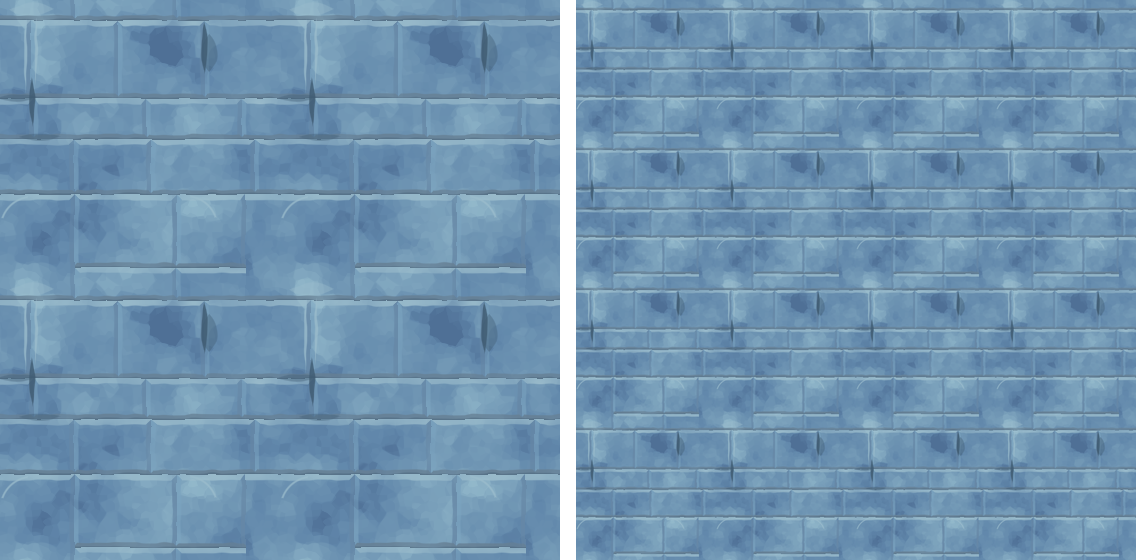
Left, the tile; right, the same tile 2 across and 2 down.
Write a Shadertoy shader that draws this texture.

```glsl
// Painted blue stone wall: bevelled blocks in uneven courses, two repeats each way.
// Overlapping daubs carry a wrapped noise tone; lit upper edges, grey grooves,
// dark cracks and pale scratches are layered on top with distance functions.
#define REPEATS 2.0
#define SIZE 384.0        // units along one repeat
#define DAUB_SHARPNESS 30.0
#define DAUB_VARIATION 0.24
#define WOBBLE 2.6
#define TOP_WIDTH 7.5
#define GROOVE_WIDTH 6.5
#define SIDE_WIDTH 6.0
#define LIT_COLOR vec3(0.61, 0.74, 0.80)
#define GROOVE_COLOR vec3(0.40, 0.50, 0.58)
#define CRACK_COLOR vec3(0.25, 0.36, 0.45)

float pixel; // one screen pixel in repeat units

float hash(vec2 p) {
    vec3 a = fract(p.xyx * 0.1031);
    a += dot(a, a.yzx + 33.33);
    return fract((a.x + a.y) * a.z);
}

// Value noise with n cells per repeat
float noise(vec2 p, float n) {
    vec2 g = p * n, i = floor(g), f = fract(g);
    f = f * f * (3.0 - 2.0 * f);
    vec2 a = mod(i, n), b = mod(i + 1.0, n);
    return mix(mix(hash(a + n), hash(vec2(b.x, a.y) + n), f.x),
               mix(hash(vec2(a.x, b.y) + n), hash(b + n), f.x), f.y);
}

vec2 wrapDelta(vec2 q, vec2 center) {
    return mod(q - center + 0.5 * SIZE, SIZE) - 0.5 * SIZE;
}

float cover(float d) { return clamp(0.5 - d / pixel, 0.0, 1.0); }

// Broad light and dark areas: x, y, radius, amount
float tone(vec2 p) {
    const vec4 stains[12] = vec4[12](
        vec4(240, 75, 27, -0.45), vec4(215, 70, 55, -0.22), vec4(62, 100, 25, 0.32),
        vec4(287, 312, 38, 0.36), vec4(40, 393, 30, 0.32), vec4(350, 75, 55, 0.2),
        vec4(285, 165, 55, 0.2), vec4(150, 218, 42, -0.2), vec4(260, 225, 34, -0.2),
        vec4(26, 320, 60, -0.2), vec4(155, 310, 55, -0.22), vec4(20, 160, 25, -0.25));
    float t = 0.5 + 0.65 * (noise(p, 7.0) - 0.5) + 0.4 * (noise(p, 15.0) - 0.5);
    for (int i = 0; i < 12; i++) {
        vec2 d = wrapDelta(p * SIZE, stains[i].xy) / stains[i].z;
        t += stains[i].w * exp(-dot(d, d));
    }
    return t;
}

// Rounded flat patches, each taking the tone at its centre
float daubs(vec2 p, float n) {
    vec2 g = p * n, cell = floor(g);
    float sum = 0.0, total = 0.0;
    for (int y = -1; y <= 1; y++)
    for (int x = -1; x <= 1; x++) {
        vec2 k = cell + vec2(x, y), id = mod(k, n) + n;
        vec2 center = k + 0.1 + 0.8 * vec2(hash(id), hash(id + 71.0));
        float d = length(g - center) - 0.35 * hash(id + 37.0);
        float w = exp(-DAUB_SHARPNESS * d);
        sum += w * (tone(center / n) + DAUB_VARIATION * (hash(id + 19.0) - 0.5));
        total += w;
    }
    return sum / total;
}

vec3 stoneColor(float t) {
    const vec3 ramp[5] = vec3[5](vec3(0.31, 0.44, 0.59), vec3(0.38, 0.53, 0.67),
        vec3(0.43, 0.58, 0.70), vec3(0.49, 0.64, 0.74), vec3(0.58, 0.73, 0.80));
    float s = clamp(t, 0.0, 0.999) * 4.0;
    int i = int(s);
    return mix(ramp[i], ramp[i + 1], fract(s));
}

// Distances to the left, top, right and bottom of the block; y runs down
vec4 blockEdges(vec2 q, out float seed) {
    q.y = mod(q.y - 28.0, SIZE) + 28.0;
    vec2 course = vec2(28, 135);
    vec3 joints = vec3(42, 162, 281);
    if (q.y > 135.0) { course = vec2(135, 191); joints = vec3(46, 201, 332); }
    if (q.y > 191.0) { course = vec2(191, 267); joints = vec3(102, 207, 349); }
    bool tall = q.y > 267.0;
    if (tall) { course = vec2(267, 412); joints = vec3(102, 242, 337); }
    float x = mod(q.x - joints.x, SIZE) + joints.x;
    vec2 span = x < joints.y ? joints.xy : x < joints.z ? joints.yz : vec2(joints.z, joints.x + SIZE);
    // The tall course has a low ledge that runs into its large block
    bool ledge = tall && x < joints.z && q.y > 367.0;
    if (ledge) course.x = 367.0;
    else if (tall && x < joints.z) course.y = 367.0;
    seed = hash(vec2(span.x, course.x));
    vec4 e = vec4(x - span.x, q.y - course.x, span.y - x, course.y - q.y);
    if (tall && x >= joints.z) e.x += 20.0;
    if (ledge && x > joints.y) e.z += 20.0;
    return e;
}

// Tapered stroke along y with half sizes s
float stroke(vec2 d, vec2 s) {
    return cover(abs(d.x) - s.x * (1.0 - d.y * d.y / (s.y * s.y)));
}

// Curved scratch over an upper quadrant
float arc(vec2 d) {
    return cover(max(abs(length(d) - 43.0) - 1.3, max(6.0 - d.x, d.y + 14.0)));
}

void mainImage(out vec4 fragColor, in vec2 fragCoord) {
    vec2 uv = fragCoord / iResolution.xy;
    vec2 p = fract(vec2(uv.x, 1.0 - uv.y) * REPEATS);
    pixel = 1.3 * SIZE * REPEATS / iResolution.y;
    vec2 q = p * SIZE;
    vec2 w = q + WOBBLE * (vec2(noise(p, 23.0), noise(p, 29.0)) - 0.5);

    // Stone faces
    float seed;
    vec4 e = blockEdges(w, seed);
    float t = mix(daubs(p, 19.0), daubs(p, 34.0), 0.4) + 0.14 * (seed - 0.5);
    vec3 color = stoneColor(t);

    // Bevels: faint sides, grey groove below, lit lip above
    float wear = noise(p, 13.0), side = min(e.x, e.z);
    color = mix(color, vec3(0.48, 0.64, 0.75), cover(e.x - SIDE_WIDTH) * (0.35 + 0.4 * wear));
    color = mix(color, vec3(0.40, 0.53, 0.65), cover(e.z - SIDE_WIDTH) * (0.5 + 0.4 * wear));
    color = mix(color, GROOVE_COLOR, cover(max(e.w - GROOVE_WIDTH, e.w - side - 3.0)) * (0.6 + 0.35 * wear));
    color = mix(color, CRACK_COLOR, cover(e.w - 2.5 * wear) * 0.4);
    color = mix(color, LIT_COLOR, cover(max(e.y - TOP_WIDTH, e.y - side)) * (0.4 + 0.55 * wear));

    // Chipped corner and pale scratches
    vec2 chip = wrapDelta(w, vec2(44, 397));
    color = mix(color, LIT_COLOR, 0.4 * stroke(chip.yx + vec2(0.0, 0.2 * chip.y), vec2(9, 30)));
    float scratch = max(arc(wrapDelta(q, vec2(44, 313)) * vec2(-1, 1)), arc(wrapDelta(q, vec2(255, 312))));
    scratch = max(scratch, stroke(wrapDelta(w, vec2(35, 75)), vec2(2, 46)));
    scratch = max(scratch, stroke(wrapDelta(w, vec2(49, 68)), vec2(2, 42)));
    color = mix(color, LIT_COLOR, 0.75 * scratch);

    // Dark cracks and the smears around them
    vec2 upper = wrapDelta(w, vec2(281, 65)), lower = wrapDelta(w, vec2(44, 139));
    float smear = max(stroke(upper - vec2(6, 8), vec2(11, 26)), stroke(lower.yx + vec2(5, 20), vec2(5, 26)));
    smear = max(smear, stroke(wrapDelta(w, vec2(54, 188)).yx, vec2(5, 28)));
    color = mix(color, CRACK_COLOR, 0.4 * smear);
    float crack = max(stroke(upper, vec2(4.5, 35)), stroke(lower, vec2(4, 31)));
    color = mix(color, CRACK_COLOR, 0.85 * crack);
    fragColor = vec4(color, 1.0);
}
```
